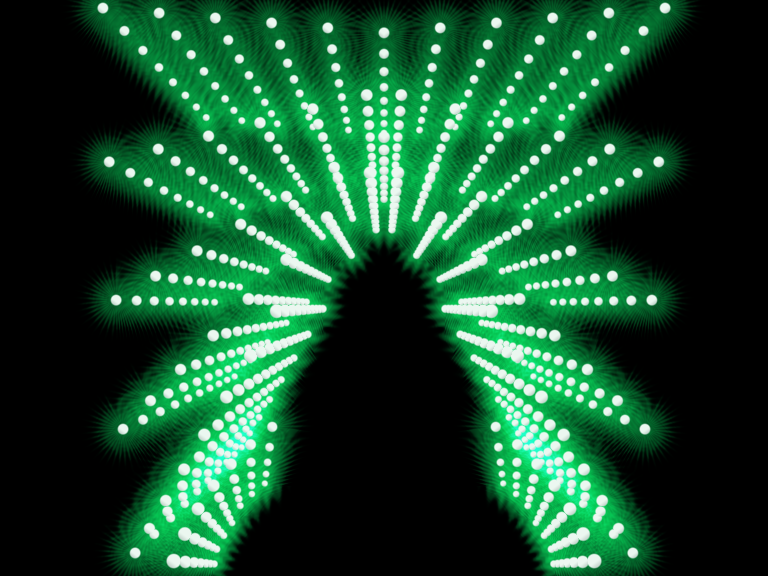
Give the GLSL for this background, as a WebGL 2 fragment shader.

```glsl
#version 300 es
precision highp float;
// A mirrored tunnel of furry green spikes strung with white beads.
// Each row of spikes runs between two end points; every spike shrinks in
// perspective toward a vanishing point, carrying beads and a soft glow.
uniform vec2 u_resolution;
out vec4 fragColor;

#define GLOW_WIDTH 0.038
#define GLOW_TIP 0.55
#define GLOW_DEPTH 1.2
#define BEAD_RADIUS 0.0092
#define BEAD_STEP 0.083
#define FAN_STEP 0.17
#define FAN_BOW 0.022
#define FUR 0.16

const int ROWS = 6;
const int FAN = 5;
const vec2 TUNNEL_CENTER = vec2(0.0, 0.469);
const vec2 FAN_CENTER = vec2(0.226, 0.016);
const vec3 GREEN = vec3(0.03, 0.95, 0.40);
const vec3 CYAN = vec3(0.10, 0.10, 0.45);
const vec3 PEARL = vec3(0.92, 0.97, 0.94);
const vec3 PEARL_SHADE = vec3(0.78, 0.84, 0.81);

// Outer and inner tip of each row, in canvas heights
const vec4 ROW_ENDS[ROWS] = vec4[ROWS](
  vec4(0.488, 0.986, 0.000, 0.943), vec4(0.477, 0.719, 0.030, 0.835),
  vec4(0.465, 0.479, 0.000, 0.762), vec4(0.453, 0.255, 0.024, 0.700),
  vec4(0.432, 0.040, 0.186, 0.460), vec4(0.365, 0.026, 0.194, 0.259));
// Spike count, spacing bend, last bead, bead growth along the row
const vec4 ROW_SHAPE[ROWS] = vec4[ROWS](
  vec4(6, 1.00, 7, 0.0), vec4(6, 0.94, 7, 0.1), vec4(7, 0.86, 7, 0.1),
  vec4(8, 0.74, 9, 0.2), vec4(8, 0.66, 9, 0.3), vec4(7, 1.00, 6, -0.3));

// Fine crossing hairs from layered sines
float grain(vec2 p) {
  float a = sin(p.x * 310.0 + 3.0 * sin(p.y * 97.0));
  float b = sin(p.y * 270.0 + 4.0 * sin(p.x * 83.0 + p.y * 41.0));
  float c = sin((p.x + p.y) * 530.0 + 2.0 * a);
  return (a + b + c) / 3.0;
}

// Tip position of one spike, with u running along its row
vec2 spikeTip(int row, float u) {
  vec4 ends = ROW_ENDS[row];
  float bend = ROW_SHAPE[row].y;
  vec2 tip = mix(ends.xy, ends.zw, u * mix(bend, 1.0, u));
  if (row == FAN) tip += FAN_BOW * 4.0 * u * (1.0 - u) * vec2(0.75, 0.66);
  return tip;
}

// Glow around the spike axis, with hairs radiating from the tip
float spikeGlow(vec2 p, vec2 center, vec2 tip, float t, float tEnd) {
  float s = clamp(t, tEnd, 1.0);
  float d = length(p - mix(center, tip, s));
  vec2 fromTip = p - tip + vec2(1e-5);
  float hair = sin(atan(fromTip.y, fromTip.x) * 37.0 + s * 260.0);
  d *= 1.0 + FUR * hair;
  float reach = d / (GLOW_WIDTH * s);
  return (GLOW_TIP + GLOW_DEPTH * (1.0 - s)) * exp(-reach * reach);
}

void main() {
  vec2 p = (gl_FragCoord.xy - vec2(0.5 * u_resolution.x, 0.0)) / u_resolution.y;
  p.x = abs(p.x);
  float pixel = 1.0 / u_resolution.y;
  float glow = 0.0, beads = 0.0, shade = 0.0;

  for (int row = 0; row < ROWS; row++) {
    vec4 shape = ROW_SHAPE[row];
    bool fan = row == FAN;
    vec2 center = fan ? FAN_CENTER : TUNNEL_CENTER;
    float stride = fan ? FAN_STEP : BEAD_STEP;
    for (int k = 0; k < int(shape.x); k++) {
      float u = float(k) / (shape.x - 1.0);
      vec2 tip = spikeTip(row, u);
      vec2 axis = tip - center;
      float t = max(dot(p - center, axis) / dot(axis, axis), 0.2);
      float last = fan ? floor(shape.z - 2.0 * u) : shape.z;
      glow += spikeGlow(p, center, tip, t, 1.0 / (1.0 + last * stride));

      // Nearest bead, evenly spaced in depth
      float j = clamp(round((1.0 / t - 1.0) / stride), 0.0, last);
      float scale = 1.0 / (1.0 + j * stride);
      vec2 q = p - mix(center, tip, scale);
      float radius = BEAD_RADIUS * scale * (1.0 + shape.w * u);
      if (fan) radius *= 1.35;
      float cover = 1.0 - smoothstep(-pixel, pixel, length(q) - radius);
      float dim = smoothstep(0.1, 1.0, dot(q, vec2(0.6, -0.8)) / radius);
      shade = mix(shade, dim, cover);
      beads = max(beads, cover);
    }
  }

  // Compress the summed glow, then lay the beads on top
  glow *= 1.0 + FUR * grain(p);
  float light = 1.0 - exp(-glow);
  light *= smoothstep(0.01, 0.22, light);
  vec3 color = GREEN * light + CYAN * smoothstep(1.6, 4.2, glow);
  color = mix(color, mix(PEARL, PEARL_SHADE, shade), beads);
  fragColor = vec4(color, 1.0);
}
```
